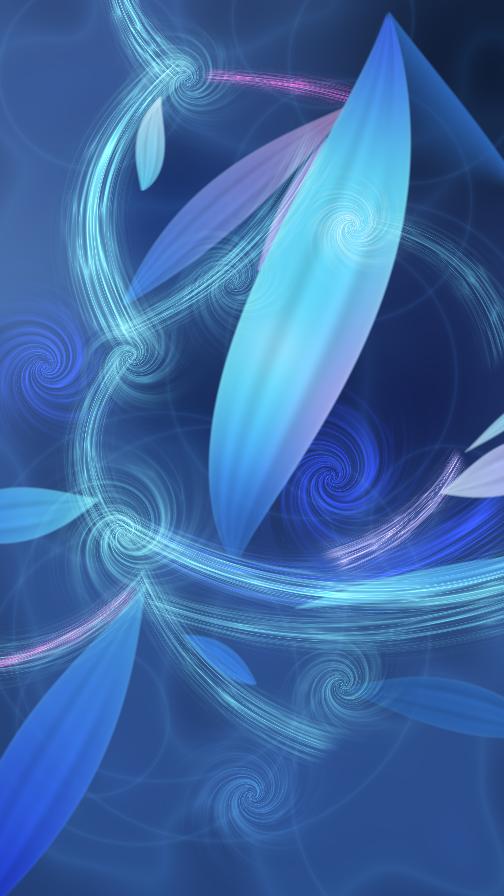
This background is drawn by a Shadertoy shader. Its source:

```glsl
#define HEIGHT 178.0
#define EDGE 0.35
#define STRAND_GAIN 1.4
#define TWIST 2.2
#define RINGS 12
#define CYAN vec3(.38, .84, .97)
#define AZURE vec3(.22, .5, .9)
#define ROYAL vec3(.1, .17, .85)
#define LILAC vec3(.66, .6, .95)
#define ICE vec3(.8, .92, 1)
#define PLUM vec3(.6, .2, .55)

vec2 p;    // position, in hundredths of the width
vec3 col;  // colour so far

float hash(vec2 q) { return fract(sin(dot(q, vec2(127.1, 311.7))) * 43758.5); }

float noise(vec2 q) {
  vec2 i = floor(q), f = fract(q);
  f *= f * (3. - 2. * f);
  return mix(mix(hash(i), hash(i + vec2(1, 0)), f.x),
             mix(hash(i + vec2(0, 1)), hash(i + 1.), f.x), f.y);
}

float ridge(vec2 q) { return pow(1. - abs(2. * noise(q) - 1.), 4.); }

float blob(vec2 c, float r) { c = (p - c) / r; return exp(-dot(c, c)); }

void shade(vec2 c, float r, vec3 tint) { col = mix(col, tint, .88 * blob(c, r)); }

// Screen blend
void glow(vec3 light) { col += clamp(light, 0., 1.) * (1. - min(col, 1.)); }

// Share along a line, distance to its left, length
vec3 frame(vec4 ends) {
  vec2 d = ends.zw - ends.xy, q = p - ends.xy;
  float len = length(d);
  return vec3(dot(q, d) / len, d.x * q.y - d.y * q.x, len) / vec3(len, len, 1);
}

// Unit bump on 0..1 with its peak at k
float bump(float u, float k) {
  return pow(u / k, 2.2 * k) * pow((1. - u) / (1. - k), 2.2 - 2.2 * k);
}

// Shape: right width, left width, peak. Returns mask, along, across.
vec3 petal(vec4 ends, vec3 shape) {
  vec3 f = frame(ends);
  float u = clamp(f.x, .001, .999);
  float lo = -shape.x * bump(u, shape.z), hi = shape.y * bump(u, 1.1 - shape.z);
  float mask = smoothstep(-EDGE, EDGE, f.y - lo) * smoothstep(-EDGE, EDGE, hi - f.y);
  mask *= smoothstep(0., .02, f.x) * smoothstep(1., .98, f.x);
  return vec3(mask, u, clamp((f.y - lo) / max(hi - lo, .1), 0., 1.));
}

// Satin fill with lit rims
void paint(vec3 f, vec3 body, float opacity) {
  body *= .9 + .2 * noise(f.zy * vec2(9, 2));
  col = mix(col, body, f.x * opacity);
  glow(body * (exp(-f.z * 22.) + exp(f.z * 22. - 22.)) * f.x * opacity * .45);
}

void leaf(vec4 ends, vec3 shape, vec3 root, vec3 tip) {
  vec3 f = petal(ends, shape);
  paint(f, mix(root, tip, f.y), .8);
}

// Bundle of threads along a bowed line
void strand(vec4 ends, float bow, float width, vec3 tint) {
  vec3 f = frame(ends);
  float u = f.x, slope = 4. * bow * (1. - 2. * u) / f.z;
  float s = (f.y - 4. * bow * u * (1. - u)) / sqrt(1. + slope * slope);
  s /= width * (.7 + .6 * clamp(u, 0., 1.));
  vec2 q = vec2(s * 7., u * 2.5) + ends.xy;
  float lines = .6 * ridge(q) + .5 * ridge(q * 2.1);
  float fade = smoothstep(0., .07, u) * smoothstep(1., .88, u);
  glow(tint * exp(-1.6 * s * s) * (.12 + STRAND_GAIN * lines) * fade);
}

// Spiral filaments around a hub
void swirl(vec2 c, float r, vec3 tint) {
  vec2 q = (p - c) / r;
  float d = length(q) + .02, k = TWIST * log(d);
  q *= mat2(cos(k), sin(k), -sin(k), cos(k)) / d;
  float lines = ridge(q * 3.5 + d + c) + .6 * ridge(q * 7. + d * 3.);
  glow(tint * exp(-d * d * 1.8) * (.15 + lines));
}

void mainImage(out vec4 fragColor, in vec2 fragCoord) {
  vec2 size = vec2(100, HEIGHT);
  p = fragCoord / iResolution.xy * size;

  // Haze and hollows
  col = mix(vec3(.15, .28, .52), vec3(.21, .33, .56), p.y / HEIGHT);
  shade(vec2(0, 125), 26., vec3(.27, .4, .63));
  shade(vec2(100, 165), 40., vec3(.02, .05, .11));
  shade(vec2(80, 100), 34., vec3(.06, .1, .27));
  shade(vec2(39, 95), 17., vec3(.09, .18, .38));
  shade(vec2(36, 136), 17., vec3(.09, .19, .43));
  vec2 warp = p * .06 + noise(p * .04);
  col *= .88 + .24 * noise(warp);
  glow(AZURE * .15 * ridge(warp));

  // Faint wide rings
  for (int i = 0; i < RINGS; i++) {
    vec2 k = vec2(i, 1), c = size * vec2(hash(k), hash(k + 1.));
    float d = abs(length(p - c) - 12. - 30. * hash(k + 2.));
    glow(AZURE * .13 * exp(-d / .4));
  }

  // Rear threads
  swirl(vec2(9, 105), 14., ROYAL);
  swirl(vec2(66, 83), 16., ROYAL);
  strand(vec4(28, 72, 104, 80), -14., 6., ROYAL);
  strand(vec4(92, 88, 64, 66), 4., 3., LILAC);
  strand(vec4(40, 163, 72, 158), 1., 2., PLUM);
  strand(vec4(-6, 45, 28, 62), -3., 2., PLUM);

  // Side petals
  vec3 f = petal(vec4(77, 176, 104, 139), vec3(20, 1, .4));
  col = mix(col, AZURE * .8, f.x * f.z * f.z);
  leaf(vec4(71, 158, 24, 117), vec3(7, 3, .55), mix(PLUM, ICE, .5), AZURE);
  leaf(vec4(65, 151, 51, 124), vec3(2, 3, .5), LILAC, LILAC);
  leaf(vec4(32, 159, 28, 140), vec3(3, 3, .45), ICE, CYAN);
  leaf(vec4(29, 62, -6, -7), vec3(10, 8, .6), mix(AZURE, CYAN, .5), ROYAL);
  leaf(vec4(20, 79, -12, 72), vec3(6, 5, .6), CYAN, AZURE);
  leaf(vec4(87, 80, 115, 88), vec3(4, 6, .5), ICE, LILAC);
  leaf(vec4(92, 88, 112, 102), vec3(1, 2, .5), ICE, CYAN);
  leaf(vec4(58, 57, 108, 68), vec3(3, 2, .6), CYAN, AZURE);
  leaf(vec4(36, 52, 51, 42), vec3(2, 3, .6), AZURE, AZURE);
  leaf(vec4(68, 41, 110, 33), vec3(4, 6, .6), AZURE * .7, AZURE * .8);

  // Tall central petal
  f = petal(vec4(77, 176, 47, 66), vec3(12.7, 14.3, .68));
  vec3 body = mix(vec3(.24, .42, .92), CYAN, smoothstep(0., .33, f.y));
  body = mix(body, LILAC, .8 * smoothstep(.45, 1., f.z) * smoothstep(.3, .7, f.y));
  body = mix(body, AZURE, smoothstep(.66, .95, f.y));
  body = mix(body, ICE, .4 * blob(vec2(55, 109), 7.));
  paint(f, body, .94 - .45 * smoothstep(.8, 1., f.y));

  // Bright threads
  strand(vec4(37, 167, 28, 106), -14., 5., CYAN);
  strand(vec4(23, 182, 36, 162), -2., 4., CYAN);
  strand(vec4(22, 111, 65, 152), -6., 4., CYAN * .7);
  strand(vec4(27, 110, 29, 66), -11., 4., CYAN * .7);
  strand(vec4(72, 134, 101, 106), 7., 4., CYAN * .4);
  strand(vec4(20, 77, 108, 66), -11., 4., CYAN);
  strand(vec4(26, 60, 108, 60), -8., 4., CYAN * .6);
  strand(vec4(27, 66, 68, 29), -7., 4., CYAN * .6);
  strand(vec4(30, 65, -8, 47), 6., 4., CYAN * .5);

  // Swirling hubs
  swirl(vec2(25, 72), 15., CYAN * .7);
  swirl(vec2(26, 107), 10., CYAN * .6);
  swirl(vec2(37, 162), 10., CYAN * .5);
  swirl(vec2(46, 122), 12., CYAN * .4);
  swirl(vec2(70, 133), 9., ICE * .6);
  swirl(vec2(68, 42), 10., CYAN * .5);
  swirl(vec2(50, 20), 12., AZURE * .5);

  fragColor = vec4(col, 1);
}
```
